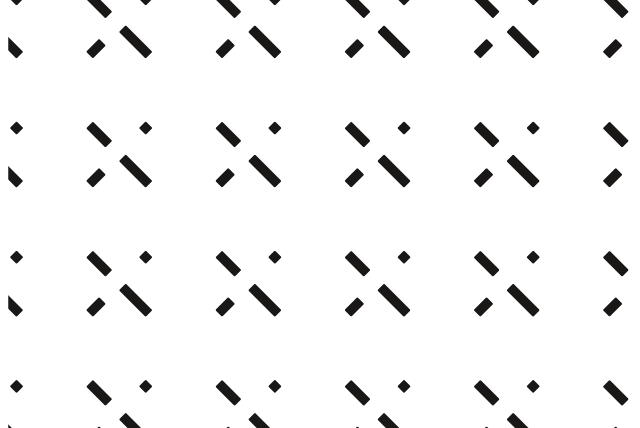
This pattern is drawn by a Shadertoy shader. Its source:

```glsl
// Draws a grid of broken diagonal crosses: four rounded black dashes on white.

// Signed distance to a rounded dash lying along x, centred at "along".
float dash(vec2 p, float along, float halfLength) {
    const float radius = 0.0097;
    vec2 d = abs(p - vec2(along, 0.0)) - vec2(halfLength, 0.037) + radius;
    return length(max(d, 0.0)) + min(max(d.x, d.y), 0.0) - radius;
}

// Four dashes on the two diagonals, leaving the middle open.
float brokenCross(vec2 p) {
    vec2 q = vec2(p.x + p.y, p.x - p.y) * 0.70711;
    float falling = min(dash(q, -0.219, 0.1055), dash(q, 0.1806, 0.1458));
    float rising = min(dash(q.yx, -0.254, 0.071), dash(q.yx, 0.2906, 0.037));
    return min(falling, rising);
}

void mainImage(out vec4 fragColor, in vec2 fragCoord) {
    // Cell units, measured from the top left corner.
    const float cellsAcross = 4.955;
    float pixel = cellsAcross / iResolution.x;
    vec2 p = vec2(fragCoord.x, iResolution.y - fragCoord.y) * pixel;

    // Square repeat, centred on each cross.
    vec2 cell = fract(p - vec2(0.9226, 1.1968) + 0.5) - 0.5;
    float ink = 1.0 - smoothstep(-0.6 * pixel, 0.6 * pixel, brokenCross(cell));

    // Blank margins crop the pattern at the left and right.
    float inset = min(p.x, cellsAcross - p.x) - 0.0645;
    ink *= smoothstep(-0.5 * pixel, 0.5 * pixel, inset);

    fragColor = vec4(mix(vec3(1.0), vec3(0.10, 0.09, 0.09), ink), 1.0);
}
```
